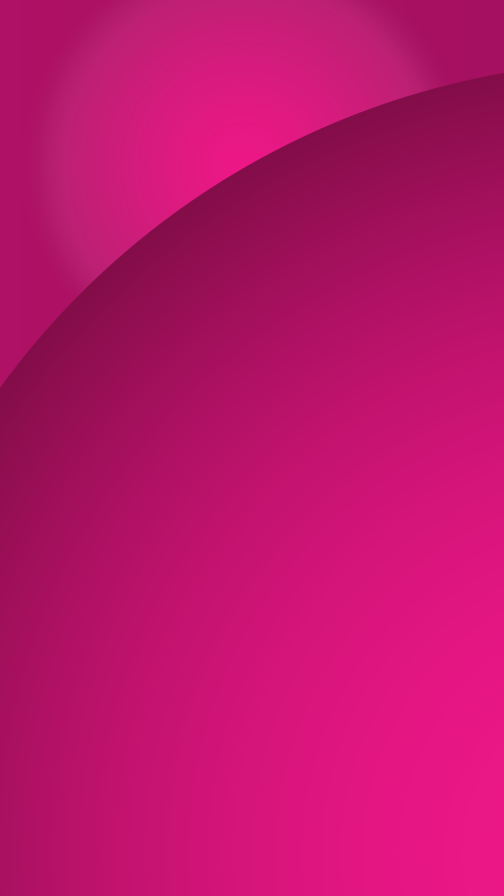
This background is drawn by a Shadertoy shader. Its source:

```glsl
// Magenta backdrop: a huge shaded disc rising in front of a soft round glow.

// Lengths are in canvas heights, origin at the lower left.
const vec2  DISC_CENTER = vec2(0.716, 0.047);
const float DISC_RADIUS = 0.885;
const float DISC_FALLOFF = 2.15;

const vec2  GLOW_CENTER = vec2(0.273, 0.815);
const float GLOW_RADIUS = 0.250;
const float GLOW_FALLOFF = 1.25;
const float GLOW_RIM_START = 0.80;

const vec3 DISC_CORE   = vec3(0.933, 0.090, 0.535);
const vec3 DISC_EDGE   = vec3(0.510, 0.050, 0.285);
const vec3 GLOW_CORE   = vec3(0.930, 0.090, 0.525);
const vec3 GLOW_RIM    = vec3(0.680, 0.135, 0.430);
const vec3 SKY_LEFT    = vec3(0.685, 0.066, 0.395);
const vec3 SKY_RIGHT   = vec3(0.650, 0.064, 0.375);

// Flat backdrop with a round glow that fades out at its rim.
vec3 skyColor(vec2 p, float across) {
    vec3 sky = mix(SKY_LEFT, SKY_RIGHT, across);
    float t = length(p - GLOW_CENTER) / GLOW_RADIUS;
    vec3 glow = mix(GLOW_CORE, GLOW_RIM, pow(min(t, 1.0), GLOW_FALLOFF));
    float opacity = 1.0 - smoothstep(GLOW_RIM_START, 1.0, t);
    return mix(sky, glow, opacity);
}

// Radial shading, bright in the core and dark towards the edge.
vec3 discColor(float centerDistance) {
    float t = min(centerDistance / DISC_RADIUS, 1.0);
    return mix(DISC_CORE, DISC_EDGE, pow(t, DISC_FALLOFF));
}

void mainImage(out vec4 fragColor, in vec2 fragCoord) {
    vec2 p = fragCoord / iResolution.y;
    float pixel = 1.0 / iResolution.y;

    float centerDistance = length(p - DISC_CENTER);
    float edge = centerDistance - DISC_RADIUS;
    float coverage = 1.0 - smoothstep(-0.75 * pixel, 0.75 * pixel, edge);

    vec3 sky = skyColor(p, fragCoord.x / iResolution.x);
    fragColor = vec4(mix(sky, discColor(centerDistance), coverage), 1.0);
}
```
